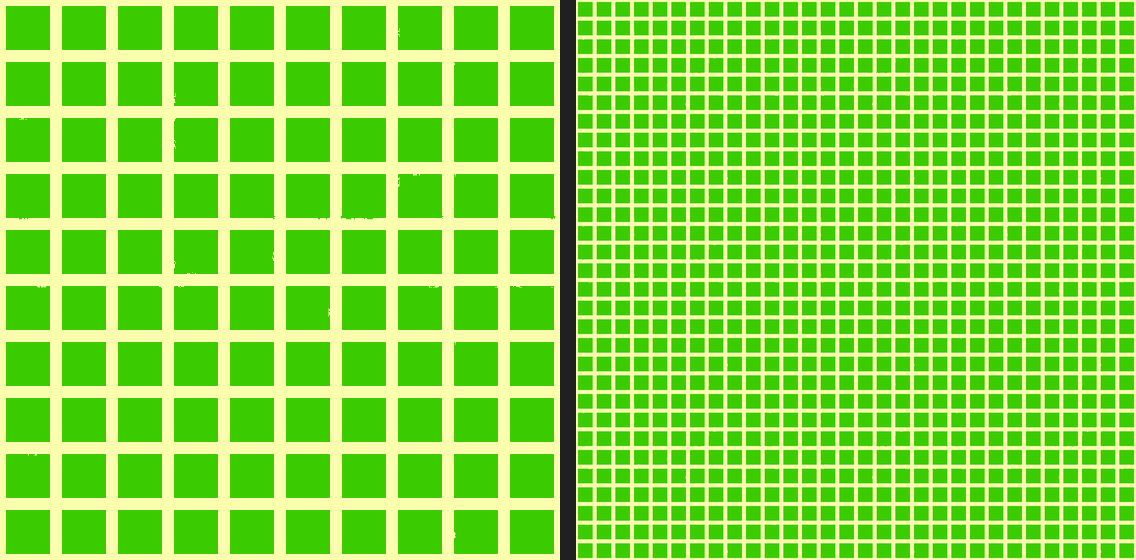
Left, the tile; right, the same tile 3 across and 3 down.
This pattern is drawn by a Shadertoy shader. Its source:

```glsl
// Ten by ten green square tiles on a cream grid, with a few tiny nicks along the edges.

// Integer hash of a lattice point, from 0 to 1.
float hash(vec2 cell) {
    uvec2 k = uvec2(ivec2(cell)) * uvec2(1597334673u, 3812015801u);
    uint n = (k.x ^ k.y) * 1597334673u;
    n = (n ^ (n >> 15)) * 2246822519u;
    return float((n ^ (n >> 13)) >> 8) / 16777216.0;
}

// Signed distance to a square with rounded corners.
float squareDistance(vec2 p, float halfSide, float radius) {
    vec2 d = abs(p) - halfSide + radius;
    return length(max(d, 0.0)) + min(max(d.x, d.y), 0.0) - radius;
}

// Edge offset in tile units: positive chips the tile, negative lets it bleed.
float edgeWear(vec2 p, vec2 tile, vec2 local) {
    bool chippedTop = tile.y == 4.0 && local.y > 0.36;
    bool bleedingBase = tile.y == 6.0 && local.y < -0.36;
    bool chippedLeft = mod(tile.x, 5.0) == 3.0 && local.x < -0.36;
    float odds = chippedTop || bleedingBase ? 0.17 : chippedLeft ? 0.06 : 0.004;

    // Short worn stretches, each broken up by a fine grain
    float stretch = step(hash(floor(p * 6.0) + 17.0), odds);
    float grain = step(0.5, hash(floor(p * 38.0) + 131.0));
    return stretch * grain * (bleedingBase ? -0.022 : 0.026);
}

// Antialiased coverage of the inside of a distance field.
float coverage(float d, float pixel) {
    return clamp(0.5 - d / pixel, 0.0, 1.0);
}

void mainImage(out vec4 fragColor, in vec2 fragCoord) {
    // Whole tiles per canvas, so the seams fall mid-gap
    vec2 p = fragCoord / iResolution.xy * 10.0;
    vec2 tile = floor(p);
    vec2 local = p - tile - 0.5;
    float pixel = 10.0 / min(iResolution.x, iResolution.y);

    float d = squareDistance(local, 0.393, 0.025 * hash(tile));
    d += edgeWear(p, tile, local);

    // Cream ground, thin pale halo, green face
    vec3 color = mix(vec3(0.98, 1.0, 0.68), vec3(1.0, 1.0, 0.75), coverage(d - 0.017, pixel));
    color = mix(color, vec3(0.23, 0.80, 0.0), coverage(d, pixel));
    fragColor = vec4(color, 1.0);
}
```
